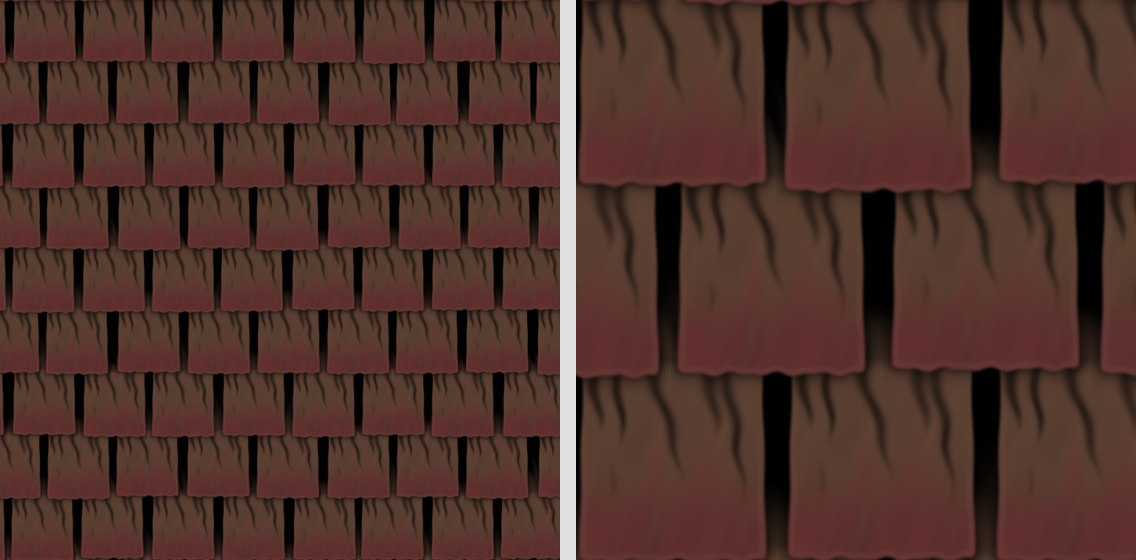
Left: the whole. Right: its middle third, enlarged.
This texture is drawn by a Shadertoy shader. Its source:

```glsl
// Wooden roof shingles: 8 across and 9 rows up, every other row shifted by half.
// Rows are layered from back to front, so each lower shingle shows faintly
// through the gaps above it; all share one grain but have jittered positions.

const vec2 GRID = vec2(8.0, 9.0);
const vec3 BROWN = vec3(0.355, 0.250, 0.195);
const vec3 RED = vec3(0.360, 0.178, 0.172);
const vec3 SOOT = vec3(0.105, 0.075, 0.055);
const vec3 RIM = vec3(0.440, 0.290, 0.250);
const vec3 GAP = vec3(0.006, 0.004, 0.003);

float hash(vec2 p) {
    vec3 q = fract(vec3(p.xyx) * 0.1031);
    q += dot(q, q.yzx + 33.33);
    return fract((q.x + q.y) * q.z);
}

float noise(vec2 p) {
    vec2 i = floor(p), f = fract(p);
    f = f * f * (3.0 - 2.0 * f);
    vec2 e = vec2(0.0, 1.0);
    return mix(mix(hash(i), hash(i + e.yx), f.x),
               mix(hash(i + e.xy), hash(i + e.yy), f.x), f.y);
}

// Dark crack running down from the top, drifting from x0 to x1 and tapering.
float crack(vec2 p, float x0, float x1, float len, float width) {
    float t = clamp(p.y / len, 0.0, 1.0);
    float dx = p.x - mix(x0, x1, t * (1.4 - 0.4 * t));
    float w = width * (1.0 - 0.65 * t);
    return exp(-dx * dx / (w * w)) * (1.0 - smoothstep(0.45, 1.0, t));
}

// Distance to a shingle: rounded lower corners, wavy foot, narrowing upwards.
float shingleDistance(vec2 p) {
    const float radius = 0.035;
    float foot = 0.008 * sin(p.x * 31.0 + 1.0) + 0.005 * sin(p.x * 53.0);
    float halfWidth = 0.446 - 0.018 * p.y + 0.003 * sin(p.y * 13.0);
    vec2 d = vec2(abs(p.x) - halfWidth, (foot - p.y) * GRID.x / GRID.y) + radius;
    return length(max(d, 0.0)) + min(max(d.x, d.y), 0.0) - radius;
}

// Wood colour; p.x is centred, p.y is 0 at the foot and 1 at the row above.
vec3 woodColor(vec2 p, float dist, float seed) {
    vec2 s = vec2(p.x / 0.88 + 0.5, 1.0 - p.y);
    s.x += 0.012 * sin(s.y * 19.0);

    // Slanted grain, redder towards the foot
    float slant = s.x + 0.22 * s.y * s.y;
    float grain = noise(vec2(slant * 11.0, s.y * 2.2 + 4.0));
    float fine = noise(vec2(slant * 24.0 + 7.0, s.y * 3.5));
    float redness = smoothstep(0.25, 1.0, s.y + 0.35 * (grain - 0.5));
    vec3 col = mix(BROWN, RED, redness);
    col *= 0.93 + 0.09 * grain + 0.06 * fine;

    // Cracks and soot
    float dark = crack(s, 0.07, 0.11, 0.34, 0.038);
    dark += crack(s, 0.20, 0.23, 0.42, 0.034);
    dark += crack(s, 0.39, 0.56, 0.62, 0.042);
    dark += crack(s, 0.70, 0.74, 0.36, 0.046);
    dark += crack(s, 0.79, 0.89, 0.74, 0.038);
    vec2 knot = (s - vec2(0.17, 0.58)) / vec2(0.018, 0.07);
    dark += 0.3 * exp(-dot(knot, knot));
    dark *= 0.75 + 0.4 * fine;
    col = mix(col, SOOT, 0.8 * clamp(dark, 0.0, 1.0));

    // Thin bright rim along sides and foot
    float rim = exp(-pow((dist + 0.022) / 0.013, 2.0));
    col = mix(col, RIM, 0.28 * rim * smoothstep(0.0, 0.7, s.y));

    // Covered part fades unevenly into black
    float smudge = noise(vec2(p.x * 18.0 + p.y * 4.0, p.y * 3.0) + seed * 40.0);
    float reach = 1.25 + 0.45 * seed + 0.35 * (smudge - 0.5);
    float fade = 1.0 - smoothstep(1.0, reach, p.y);
    float cover = 1.0 - 0.35 * smoothstep(1.0, 1.1, p.y);
    return mix(GAP, col, fade * cover);
}

// Lays one row of shingles and its contact shadow over the colour below.
vec3 layRow(vec3 below, vec2 p, float row, float blur) {
    float x = p.x - 0.118 + 0.5 * mod(row, 2.0);
    vec2 id = vec2(floor(x), row) + 17.0;
    vec2 jitter = vec2(hash(id), hash(id + 51.7)) - 0.5;
    vec2 local = vec2(fract(x) - 0.5, p.y - row) - jitter * vec2(0.045, 0.05);

    float dist = shingleDistance(local);
    float shadow = 0.5 * exp(-max(dist, 0.0) * 32.0);
    vec3 wood = woodColor(local, dist, hash(id + 93.1));
    return mix(below * (1.0 - shadow), wood, 1.0 - smoothstep(-blur, blur, dist));
}

void mainImage(out vec4 fragColor, in vec2 fragCoord) {
    vec2 p = fragCoord / iResolution.xy * GRID;
    float blur = max(0.012, GRID.x / iResolution.x);
    vec3 col = GAP;
    for (int k = -1; k <= 1; k++) {
        col = layRow(col, p, floor(p.y) + float(k), blur);
    }
    fragColor = vec4(col, 1.0);
}
```
